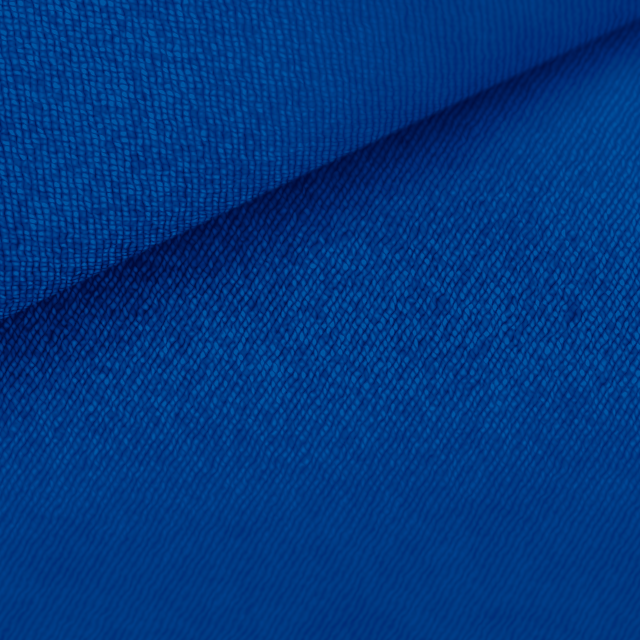
Give the GLSL for this texture, as a WebGL 1 fragment shader.

```glsl
precision highp float;
// Folded blue twill cloth with a soft shadow under the fold and shallow focus.
uniform vec2 u_resolution;

const float PI = 3.14159265;

float hash(vec2 p) {
  vec3 q = fract(vec3(p.xyx) * 0.1031);
  q += dot(q, q.yzx + 33.33);
  return fract((q.x + q.y) * q.z);
}

float noise(vec2 p) {
  vec2 cell = floor(p);
  vec2 f = fract(p);
  f = f * f * (3.0 - 2.0 * f);
  float low = mix(hash(cell), hash(cell + vec2(1.0, 0.0)), f.x);
  float high = mix(hash(cell + vec2(0.0, 1.0)), hash(cell + vec2(1.0)), f.x);
  return mix(low, high, f.y);
}

float bell(float x, float width) {
  return exp(-x * x / (width * width));
}

// Height of the fold's edge, a nearly straight rising line.
float foldHeight(float x) {
  return 0.499 + 0.472 * x + 0.004 * sin(PI * x);
}

// Twill relief around zero: ribs along an angle, split into slanted stitches.
float twill(vec2 p, float angle, vec2 stitchSize, float sharpness) {
  vec2 along = vec2(cos(angle), sin(angle));
  vec2 wobble = vec2(noise(p * 60.0), noise(p * 60.0 + 71.0)) - 0.5;
  wobble += 0.5 * vec2(noise(p * 140.0 + 13.0), noise(p * 140.0 + 37.0)) - 0.25;
  p += 0.0042 * wobble;
  float across = dot(p, vec2(along.y, -along.x)) / stitchSize.x;
  float rib = floor(across);
  float x = fract(across) - 0.5;
  float run = dot(p, along) / stitchSize.y + rib * 0.36 + 0.55 * x;
  float y = fract(run) - 0.5;

  // Raised ribs carry rounded stitches of uneven brightness.
  float ridge = cos(PI * x);
  float gain = 0.5 + hash(vec2(rib, floor(run)) + 200.0);
  float stitch = ridge * (0.3 + 0.7 * gain * cos(PI * y)) - 0.475;
  float fiber = noise(p * 230.0) - 0.5;
  float blurredRibs = 0.3 * cos(2.0 * PI * x);
  return mix(blurredRibs, stitch + 0.5 * fiber, sharpness);
}

// Uneven yarn and cloth tone, around zero.
float mottling(vec2 p) {
  float broad = noise(p * 9.0) + noise(p * 28.0);
  float fine = noise(p * 85.0) + noise(p * 190.0);
  return 0.25 * broad + 0.3 * fine - 0.55;
}

float lowerTone(vec2 p, float depth) {
  float focus = bell(p.y - 0.49 - 0.03 * p.x, 0.27);
  float tone = 0.6 + 0.07 * bell(p.y - 0.4, 0.2);
  tone += 0.18 * bell(length(p - vec2(1.0, 0.8)), 0.2);
  float shadowWidth = mix(0.125, 0.06, p.x);
  float shadow = bell(depth, shadowWidth);
  tone -= 0.43 * shadow + 0.12 * exp(-depth / 0.012);
  float relief = twill(p, 1.02, vec2(0.0106, 0.0098), focus);
  float contrast = mix(0.22, 0.74, focus) * (1.0 - 0.35 * shadow);
  return tone + relief * contrast + 0.2 * mottling(p);
}

float upperTone(vec2 p, float height) {
  float focus = 1.0 - smoothstep(0.2, 1.0, p.x + 0.25 * (p.y - 0.6));
  float tone = 0.63 + 0.09 * bell(length(p - vec2(0.25, 0.95)), 0.35);
  tone -= 0.22 * exp(-height / 0.065);

  // The weave foreshortens and slants where the cloth rolls over.
  float roll = exp(-height / 0.05);
  vec2 surface = p + vec2(0.025, -0.035) * roll;
  float relief = twill(surface, 1.73, vec2(0.0115, 0.0095), focus);
  float contrast = mix(0.2, 0.66, focus);
  return tone + relief * contrast + 0.18 * mottling(p + 5.0);
}

// Blue ramp from deep shadow to lit thread.
vec3 clothColor(float tone) {
  vec3 color = vec3(0.0, 0.04, 0.23);
  color = mix(color, vec3(0.0, 0.11, 0.36), clamp(tone / 0.25, 0.0, 1.0));
  color = mix(color, vec3(0.0, 0.17, 0.47), clamp((tone - 0.25) / 0.2, 0.0, 1.0));
  color = mix(color, vec3(0.0, 0.22, 0.50), clamp((tone - 0.45) / 0.15, 0.0, 1.0));
  color = mix(color, vec3(0.0, 0.25, 0.55), clamp((tone - 0.6) / 0.15, 0.0, 1.0));
  return mix(color, vec3(0.0, 0.34, 0.64), clamp((tone - 0.75) / 0.25, 0.0, 1.0));
}

void main() {
  vec2 p = gl_FragCoord.xy / u_resolution;
  float height = p.y - foldHeight(p.x);
  vec3 lower = clothColor(lowerTone(p, max(-height, 0.0)));
  vec3 upper = clothColor(upperTone(p, max(height, 0.0)));
  float edgeBlur = mix(0.002, 0.007, p.x);
  float cover = smoothstep(-edgeBlur, edgeBlur, height);
  gl_FragColor = vec4(mix(lower, upper, cover), 1.0);
}
```
